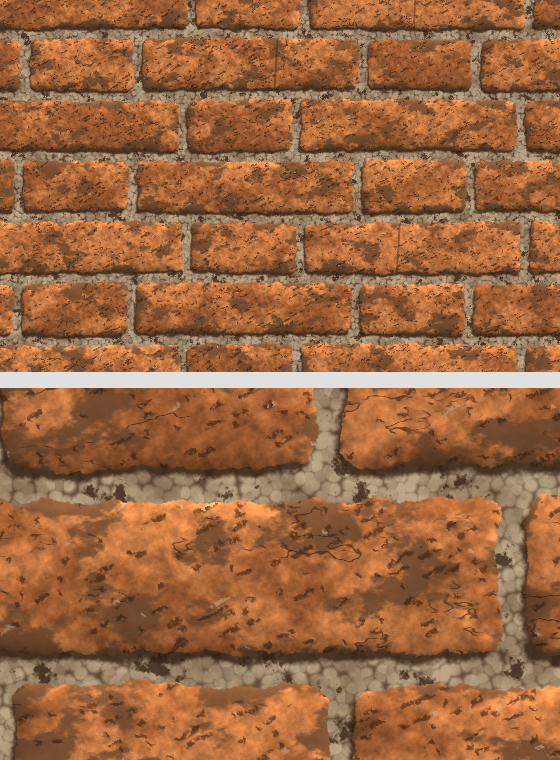
Top: the whole. Bottom: its middle third, enlarged.
Reproduce this texture procedurally as a Shadertoy shader.

```glsl
// Weathered brick wall in Flemish bond: long and short bricks alternate in each row.
// Rounded-box distances shape the bricks, layered sines mottle and roughen them,
// and cellular noise makes the pits in the clay and the grains in the mortar.

const float ROW = 0.1645;        // row pitch, in canvas heights
const float FIRST_JOINT = 0.088; // height of the lowest bed joint
const float PERIOD = 0.908;      // one short brick plus one long brick
const float SHORT = 0.305;       // pitch of the short brick
const vec2 JOINT = vec2(0.026, 0.030);
const vec2 TO_LIGHT = vec2(0.004, 0.008);

const vec3 CLAY_DARK = vec3(0.60, 0.35, 0.19);
const vec3 CLAY_LIGHT = vec3(0.78, 0.48, 0.27);
const vec3 GRIME = vec3(0.42, 0.28, 0.18);
const vec3 MORTAR_DARK = vec3(0.54, 0.45, 0.35);
const vec3 MORTAR_LIGHT = vec3(0.74, 0.65, 0.53);
const vec3 SHADOW = vec3(0.19, 0.11, 0.06);

struct Brick {
    vec2 local; // position from the brick centre
    vec2 id;    // column and row
    float isLong;
    float dist; // negative inside
};

float hash(vec2 p) {
    return fract(sin(dot(p, vec2(127.1, 311.7))) * 4375.85);
}

// Rotated, warped octaves of sine products, roughly -0.7 to 0.7.
float layeredSines(vec2 p) {
    const mat2 turn = mat2(0.8, 0.6, -0.6, 0.8);
    float sum = 0.0, amp = 0.5;
    for (int i = 0; i < 6; i++) {
        vec2 q = p + 0.9 * sin(p.yx * 1.27 + float(i) * 1.9);
        sum += amp * sin(q.x) * sin(q.y + 1.3);
        p = turn * p * 1.87 + 4.1;
        amp *= 0.66;
    }
    return sum;
}

// Distance to the nearest cell point, and that cell's random value.
vec2 cellular(vec2 p) {
    vec2 cell = floor(p), best = vec2(9.0, 0.0);
    for (int y = -1; y <= 1; y++)
    for (int x = -1; x <= 1; x++) {
        vec2 c = cell + vec2(x, y);
        float d = length(c + vec2(hash(c), hash(c + 17.3)) - p);
        if (d < best.x) best = vec2(d, hash(c + 41.9));
    }
    return best;
}

float roundedBox(vec2 p, vec2 halfSize, float radius) {
    vec2 q = abs(p) - halfSize + radius;
    return length(max(q, 0.0)) + min(max(q.x, q.y), 0.0) - radius;
}

Brick layBrick(vec2 p, float roughness) {
    p.y += 0.003 * sin(p.x * 5.0 + p.y * 9.0);
    float v = (p.y - FIRST_JOINT) / ROW + 1.0;
    float row = floor(v);
    float start = mix(0.505, 0.058, mod(row, 2.0)) + 0.03 * (hash(vec2(row, 3.0)) - 0.5);
    float x = p.x - start;
    float n = floor(x / PERIOD);
    x -= n * PERIOD;
    float isLong = step(SHORT, x);
    float pitch = mix(SHORT, PERIOD - SHORT, isLong);
    vec2 id = vec2(2.0 * n + isLong, row);
    vec2 local = vec2(x - SHORT * isLong - 0.5 * pitch, (v - row - 0.5) * ROW);
    vec2 trim = JOINT + 0.006 * (vec2(hash(id), hash(id + 5.7)) - 0.5);
    float d = roundedBox(local, 0.5 * (vec2(pitch, ROW) - trim), 0.016);
    return Brick(local, id, isLong, d + roughness);
}

vec3 clayColor(vec2 p, Brick b, float facing) {
    vec2 q = p + b.id * 3.7;
    float edge = exp(min(b.dist, 0.0) * 75.0);
    float tone = layeredSines(q * vec2(17.0, 24.0)) + 0.75 * (hash(b.id + 2.3) - 0.5);
    vec3 col = mix(CLAY_DARK, CLAY_LIGHT, smoothstep(-0.45, 0.4, tone));
    col *= 1.0 + 0.22 * layeredSines(q * 150.0);
    // Soot in patches and toward the edges
    float soot = layeredSines(q * vec2(26.0, 40.0) + 8.0) + 0.4 * edge;
    col = mix(col, GRIME, 0.85 * smoothstep(0.16, 0.55, soot));
    // Pits, hairline cracks and a seam on some long bricks
    vec2 pit = cellular(q * vec2(62.0, 100.0) + layeredSines(q * 60.0));
    float pits = step(0.7, pit.y) * (1.0 - smoothstep(0.1, 0.42, pit.x));
    float crack = 1.0 - smoothstep(0.0, 0.05, abs(layeredSines(q * vec2(11.0, 25.0) + 2.0)));
    crack *= smoothstep(0.1, 0.4, layeredSines(q * 19.0 + 5.0));
    float seamX = 0.2 * (hash(b.id + 8.1) - 0.5) + 0.06 * b.local.y;
    float seam = b.isLong * step(0.5, hash(b.id + 6.4));
    seam *= 1.0 - smoothstep(0.001, 0.004, abs(b.local.x - seamX));
    col = mix(col, SHADOW, max(0.6 * pits, max(0.65 * crack, 0.4 * seam)));
    // Pale mortar flecks, then the worn bevel
    col = mix(col, MORTAR_LIGHT, 0.6 * step(pit.y, 0.025) * (1.0 - smoothstep(0.1, 0.35, pit.x)));
    return col * (1.0 + 0.4 * facing * edge);
}

vec3 mortarColor(vec2 p) {
    vec2 grain = cellular(p * 105.0);
    float tone = 0.55 + 0.7 * layeredSines(p * 45.0) + 0.6 * (grain.y - 0.5);
    vec3 col = mix(MORTAR_DARK, MORTAR_LIGHT, clamp(tone, 0.0, 1.0));
    float gaps = smoothstep(0.4, 0.95, grain.x);
    float holes = smoothstep(0.35, 0.65, layeredSines(p * 58.0 + 11.0));
    return mix(col, SHADOW, max(0.6 * gaps, 0.75 * holes));
}

void mainImage(out vec4 fragColor, in vec2 fragCoord) {
    vec2 p = fragCoord / iResolution.y;
    float pixel = 1.0 / iResolution.y;
    float roughness = 0.006 * layeredSines(p * 48.0);
    Brick brick = layBrick(p, roughness);
    float towardLight = layBrick(p + TO_LIGHT, roughness).dist;
    float facing = clamp((towardLight - brick.dist) / length(TO_LIGHT), -1.0, 1.0);
    // Raised bricks cast a shadow down and left over the joints
    float shade = 1.0 - smoothstep(-0.004, 0.003, towardLight);
    vec3 mortar = mix(mortarColor(p), SHADOW, 0.8 * shade);
    float cover = 1.0 - smoothstep(-pixel, pixel, brick.dist);
    fragColor = vec4(mix(mortar, clayColor(p, brick, facing), cover), 1.0);
}
```
